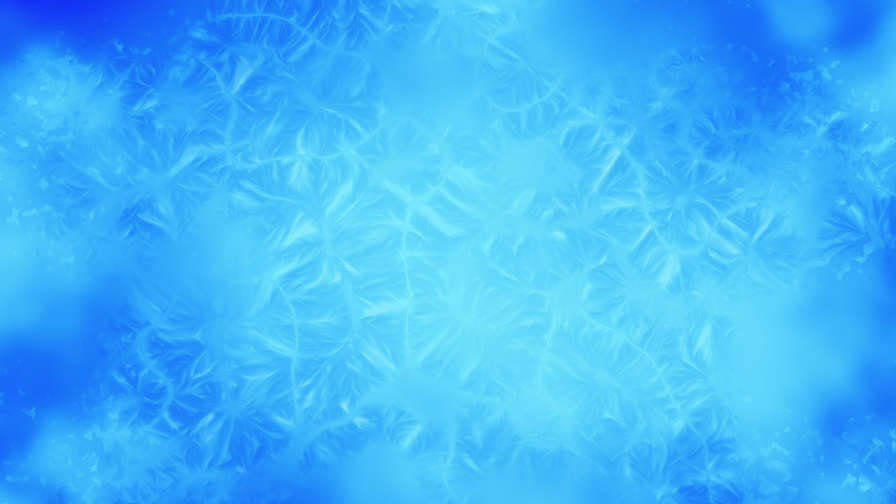
A WebGL 2 fragment shader for this texture:

```glsl
#version 300 es
precision highp float;
// Misty blue relief: pale branching ridges on cyan, fading to deep blue edges.

uniform vec2 u_resolution;
out vec4 outColor;

const float TAU = 6.2831853;
const vec3 DEEP_BLUE = vec3(0.09, 0.34, 0.96);
const vec3 PALE_CYAN = vec3(0.35, 0.82, 0.98);
const vec3 FROST = vec3(0.68, 0.88, 0.98);
const float SPINE_SCALE = 2.9;     // main ridge lines per canvas height
const float GULLY_SCALE = 10.0;    // coarsest side ridge cells per canvas height
const int GULLY_OCTAVES = 4;
const float BRANCHING = 0.8;       // how far small ridges turn off large ones
const float CENTRE_TONE = 1.0;
const float EDGE_FALL = 0.55;
const float MIST_GAIN = 0.28;
const float MID_LIFT = 0.14;       // brightens all but the darkest tones
const float VEIN_GAIN = 0.24;
const float SPINE_GAIN = 0.08;
const float SHADE_GAIN = 0.05;
const vec2 LIGHT = vec2(-0.6, 0.8);
const mat2 TURN = mat2(0.8, 0.6, -0.6, 0.8);

uint mixBits(uint x) {
    x = (x ^ (x >> 16)) * 0x7feb352du;
    x = (x ^ (x >> 15)) * 0x846ca68bu;
    return x ^ (x >> 16);
}

vec2 hash2(vec2 cell) {
    uvec2 c = uvec2(ivec2(cell));
    uint h = mixBits(c.x + mixBits(c.y + 71u));
    return vec2(h & 0xffffu, h >> 16) / 65535.0;
}

vec2 heading(vec2 cell) {
    float a = TAU * hash2(cell).x;
    return vec2(cos(a), sin(a));
}

// Gradient noise around zero: x holds the height, yz the slope.
vec3 noise(vec2 p) {
    vec2 i = floor(p), f = fract(p), e = vec2(1, 0);
    vec2 u = f * f * f * (f * (f * 6.0 - 15.0) + 10.0);
    vec2 du = 30.0 * f * f * (f * (f - 2.0) + 1.0);
    vec2 ga = heading(i), gb = heading(i + e), gc = heading(i + e.yx), gd = heading(i + 1.0);
    float a = dot(ga, f), b = dot(gb, f - e), c = dot(gc, f - e.yx), d = dot(gd, f - 1.0);
    float k = a - b - c + d;
    vec2 slope = mix(mix(ga, gb, u.x), mix(gc, gd, u.x), u.y);
    return vec3(a + (b - a) * u.x + (c - a) * u.y + k * u.x * u.y,
                slope + du * (vec2(b - a, c - a) + k * u.yx));
}

// Octaves are turned against each other so that no axis shows.
vec3 fbm(vec2 p, int octaves) {
    vec3 sum = vec3(0.0);
    float amp = 1.0, total = 0.0;
    mat2 m = TURN;
    for (int i = 0; i < octaves; i++) {
        vec3 n = noise(m * p + float(i) * 17.3);
        sum += amp * vec3(n.x, n.yz * m);
        total += amp;
        amp *= 0.45;
        m = 2.03 * TURN * m;
    }
    return sum / total;
}

// Stripes across "dir", blended between jittered cells: wave and its slope.
vec3 gullies(vec2 p, vec2 dir) {
    vec2 cell = floor(p), f = fract(p);
    vec3 sum = vec3(0.0);
    float total = 0.0;
    for (int k = 0; k < 16; k++) {
        vec2 o = vec2(k % 4 - 1, k / 4 - 1);
        vec2 q = f - o + 0.5 * hash2(cell + o);
        float w = exp(-2.2 * dot(q, q));
        float phase = TAU * dot(q, dir);
        sum += w * vec3(cos(phase), -sin(phase) * dir);
        total += w;
    }
    return sum / total;
}

void main() {
    vec2 p = gl_FragCoord.xy / u_resolution.y;
    vec2 q = (gl_FragCoord.xy / u_resolution - 0.5) * vec2(2.0, 1.5);

    // Broad light: bright middle, uneven dark borders, drifting mist
    float border = dot(q, q);
    float edge = smoothstep(0.25, 1.0, border);
    float cloud = smoothstep(-0.28, 0.28, fbm(p * 1.8 + 9.1, 4).x);
    float mist = fbm(p * 2.4 + 31.7, 4).x;
    float tone = CENTRE_TONE - EDGE_FALL * border * (0.15 + 1.7 * cloud) + MIST_GAIN * mist;

    // Patches of relief, with ragged flecked outlines near the borders
    float land = fbm(p * 2.2 + 63.4, 3).x;
    float rim = land + 0.7 * edge * fbm(p * 42.0, 3).x;
    float cover = smoothstep(0.0, mix(0.35, 0.12, edge), rim + mix(0.26, 0.04, edge));

    // Main ridge lines, bent by a small warp, with slopes falling to both sides
    p += 0.026 * vec2(fbm(p * 8.0, 2).x, fbm(p * 8.0 + 53.0, 2).x);
    vec3 hill = fbm(p * SPINE_SCALE + 4.6, 2);
    float spine = exp(-pow(hill.x / 0.04, 2.0)) * smoothstep(0.1, 0.9, length(hill.yz));
    vec2 slope = -1.3 * hill.yz * hill.x / sqrt(hill.x * hill.x + 0.0012);

    // Side ridges run downhill; every octave branches from the one before
    float veins = 0.0, relief = 0.0, amp = 1.0, freq = GULLY_SCALE;
    for (int i = 0; i < GULLY_OCTAVES; i++) {
        float steep = length(slope);
        vec2 dir = vec2(-slope.y, slope.x) * 1.15 / (steep + 0.15);
        vec3 g = gullies(TURN * p * freq + float(i) * 7.7, TURN * dir);
        g.yz = g.yz * TURN;
        float crest = smoothstep(-0.15, 0.95, g.x);
        veins += amp * smoothstep(0.2, 0.8, steep) * (pow(crest, 2.6) - 0.21);
        relief += amp * dot(g.yz, LIGHT);
        slope += BRANCHING * g.yz;
        amp *= 0.78;
        freq *= 1.75;
    }
    tone += cover * (VEIN_GAIN * veins + SPINE_GAIN * spine - SHADE_GAIN * relief + 0.10 * edge);

    // Tone to colour, with frost on the high central crests
    tone += MID_LIFT * smoothstep(0.2, 0.55, tone) - 0.08 * smoothstep(0.8, 1.15, tone);
    float t = clamp(tone, -0.35, 1.2);
    float red = mix(DEEP_BLUE.r, PALE_CYAN.r, pow(max(t, 0.0), 2.2)) + 0.06 * min(t, 0.0);
    vec3 color = vec3(red, mix(DEEP_BLUE.gb, PALE_CYAN.gb, t));
    float frost = smoothstep(-0.05, 0.3, land) * (1.0 - edge) * cover;
    color = mix(color, FROST, 0.4 * frost * smoothstep(-0.2, 1.2, veins - 0.4 * relief));
    outColor = vec4(clamp(color, 0.0, 1.0), 1.0);
}
```
